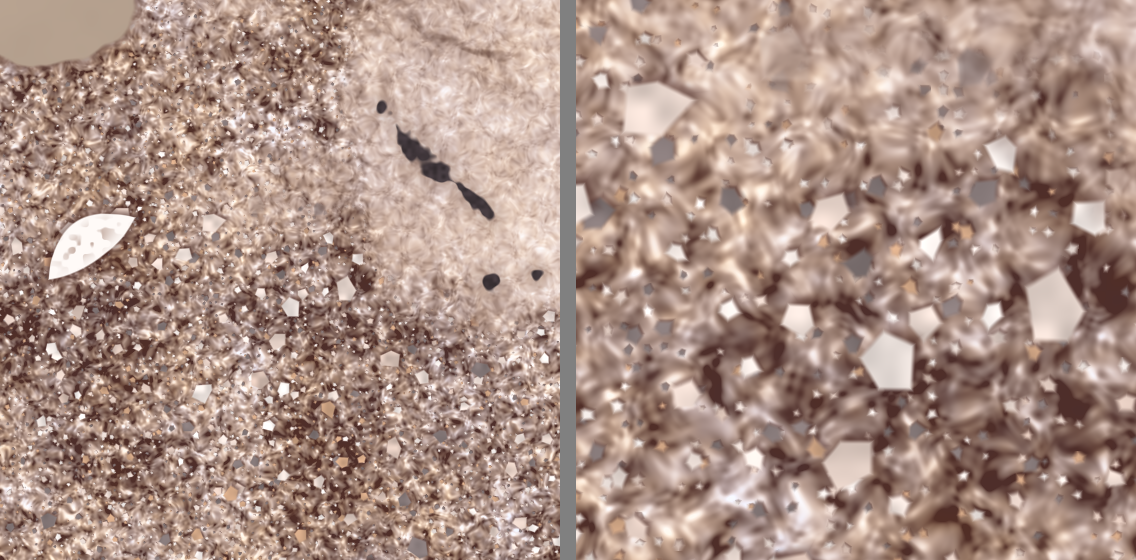
Left, the full canvas; right, a detail of the centre.
This texture is drawn by a three.js fragment shader. Its source:

```glsl
// Stony brown earth beside a bank of pale sand, seen from above, with a puddle,
// a white slab and a dark crack. Layered value noise sets a soil tone that a
// colour ramp turns into earth; angular stones come from jittered grid cells.

varying vec2 vUv;

const vec3 UMBER = vec3(0.31, 0.18, 0.16);
const vec3 BROWN = vec3(0.46, 0.34, 0.30);
const vec3 EARTH = vec3(0.58, 0.47, 0.42);
const vec3 CLAY  = vec3(0.71, 0.60, 0.55);
const vec3 SAND  = vec3(0.85, 0.75, 0.70);
const vec3 CREAM = vec3(0.96, 0.89, 0.85);
const vec3 CHALK = vec3(1.00, 0.98, 0.97);
const vec3 OCHRE = vec3(0.83, 0.66, 0.53);
const vec3 SLATE = vec3(0.52, 0.47, 0.47);
const vec3 WATER = vec3(0.70, 0.62, 0.55);
const vec3 PITCH = vec3(0.20, 0.17, 0.19);
const float SOIL_TONE = 2.3;     // ramp position, 0 = umber, 5 = cream
const float SAND_TONE = 4.05;
const float SOIL_GRAIN = 7.5;    // grain contrast in ramp steps
const float SAND_GRAIN = 2.6;
const float EDGE = 0.002;        // softness of outlines
const int STONE_LAYERS = 4;

float hash(vec2 p) {
  vec3 q = fract(vec3(p.xyx) * 0.1031);
  q += dot(q, q.yzx + 33.33);
  return fract((q.x + q.y) * q.z);
}

float noise(vec2 p) {
  vec2 i = floor(p), f = fract(p);
  f = f * f * (3.0 - 2.0 * f);
  return mix(mix(hash(i), hash(i + vec2(1, 0)), f.x),
             mix(hash(i + vec2(0, 1)), hash(i + vec2(1, 1)), f.x), f.y);
}

float fbm(vec2 p) {
  float sum = 0.0, amp = 0.533;
  for (int i = 0; i < 4; i++) {
    sum += amp * noise(p);
    p = mat2(1.6, 1.2, -1.2, 1.6) * p + 7.3;
    amp *= 0.5;
  }
  return sum;
}

mat2 turn(float a) { return mat2(cos(a), sin(a), -sin(a), cos(a)); }

float inside(float d, float soft) { return 1.0 - smoothstep(-soft, soft, d); }

float blob(vec2 p, vec2 centre, vec2 size) {
  vec2 q = (p - centre) / size;
  return exp(-dot(q, q));
}

vec3 earthRamp(float t) {
  vec3 c = mix(UMBER, BROWN, clamp(t, 0.0, 1.0));
  c = mix(c, EARTH, clamp(t - 1.0, 0.0, 1.0));
  c = mix(c, CLAY, clamp(t - 2.0, 0.0, 1.0));
  c = mix(c, SAND, clamp(t - 3.0, 0.0, 1.0));
  c = mix(c, CREAM, clamp(t - 4.0, 0.0, 1.0));
  return mix(c, CHALK, clamp(t - 5.0, 0.0, 1.0));
}

// Angular stones, one per grid cell at most, with a shadow on the upper right.
vec3 addStones(vec3 ground, vec2 p, float freq, float chance, float cover) {
  mat2 tilt = turn(freq);
  vec2 g = tilt * p * freq + 40.0, id = floor(g);
  float size = mix(0.11, 0.25, pow(hash(id + 3.1), 1.5));
  vec2 jitter = vec2(hash(id + 11.7), hash(id + 23.9)) - 0.5;
  vec2 q = g - id - 0.5 - 0.32 * jitter;
  vec2 lift = tilt * vec2(0.05, 0.07);
  mat2 spin = turn(6.283 * hash(id + 31.3));
  float d = -1.0, shade = -1.0;
  for (int k = 0; k < 5; k++) {
    float a = 1.2566 * float(k) + 0.7 * hash(id + float(k) * 5.3);
    vec2 side = spin * vec2(cos(a), sin(a)) * (0.85 + 0.5 * hash(id + float(k) * 9.1));
    d = max(d, dot(q, side));
    shade = max(shade, dot(q - lift, side));
  }
  float present = step(hash(id + 47.0), chance) * cover;
  float kind = hash(id + 53.0);
  vec3 tint = mix(SAND, CHALK, hash(id + 61.0));
  tint = mix(tint, OCHRE, step(0.62, kind));
  tint = mix(tint, SLATE, step(0.78, kind));
  tint *= 0.86 + 0.26 * noise(p * 75.0) - 0.5 * dot(q, lift);
  ground = mix(ground, UMBER, 0.55 * present * inside(shade - size, 0.07));
  return mix(ground, tint, present * inside(d - size, EDGE * freq));
}

void main() {
  vec2 p = vUv;
  vec2 wobble = vec2(fbm(p * 7.0), fbm(p * 7.0 + 19.0)) - 0.5;
  vec2 w = p + 0.2 * wobble;

  // Sand bank and its paler lobes
  float bank = 1.0 - smoothstep(0.34, 0.48, length(w - vec2(1.03, 0.80)));
  float lobes = 0.75 * blob(w, vec2(0.60, 0.66), vec2(0.23, 0.09))
              + 0.85 * blob(w, vec2(0.43, 0.97), vec2(0.11, 0.05));
  float sand = clamp(max(bank, lobes), 0.0, 1.0);

  // Soil tone: broad patches, damp hollows, raked streaks and grit
  float tone = mix(SOIL_TONE, SAND_TONE, sand);
  tone += mix(3.8, 1.8, sand) * (fbm(p * 5.0 + 3.0) - 0.5);
  tone -= 0.9 * blob(w, vec2(0.30, 0.19), vec2(0.24, 0.06));
  tone -= 0.9 * blob(w, vec2(0.20, 0.57), vec2(0.13, 0.09));
  tone -= 0.7 * blob(w, vec2(0.66, 0.44), vec2(0.25, 0.05));
  float streaks = noise(vec2(p.x * 85.0 + p.y * 14.0, p.y * 13.0)) - 0.5;
  tone += 2.4 * streaks * blob(p, vec2(0.60, 0.81), vec2(0.16, 0.09));
  float ruts = smoothstep(0.6, 0.9, noise(vec2(w.x * 7.0, w.y * 26.0 + w.x * 8.0)));
  tone -= 1.6 * ruts * blob(p, vec2(0.88, 0.93), vec2(0.25, 0.13));
  vec2 g = p + 0.012 * (vec2(noise(p * 45.0), noise(p * 45.0 + 9.0)) - 0.5);
  float grain = 0.32 * noise(g * 62.0) + 0.40 * noise(turn(0.6) * g * 112.0)
              + 0.28 * noise(turn(1.1) * g * 205.0) - 0.5;
  tone += mix(SOIL_GRAIN, SAND_GRAIN, sand) * (grain + 1.2 * grain * abs(grain));
  vec3 color = earthRamp(tone);
  float warmth = fbm(p * 9.0 + 31.0) + 0.6 * noise(p * 90.0) - 0.8;
  color *= 1.0 + vec3(0.07, 0.0, -0.16) * warmth * (1.0 - 0.6 * sand);

  // Stones, from large and few to small and many
  float puddle = length((p + 0.07 * wobble - vec2(0.10, 1.02)) / vec2(0.15, 0.14)) - 1.0;
  float cover = (1.0 - smoothstep(0.25, 0.75, sand)) * smoothstep(0.1, 0.3, puddle);
  float freq = 88.0;
  for (int i = 0; i < STONE_LAYERS; i++) {
    float thin = i < 2 ? 1.0 : 1.0 - smoothstep(0.62, 0.75, p.y);
    color = addStones(color, p, freq, 0.34, cover * thin);
    freq *= 0.55;
  }

  // Puddle with a dark wet rim
  color = mix(color, BROWN, 0.65 * inside(puddle - 0.08, 0.10));
  color = mix(color, WATER * (0.97 + 0.08 * fbm(p * 6.0)), inside(puddle, 0.03));

  // White slab: a lens along a slanted axis, with grey smudges
  vec2 s = turn(-0.62) * (p - vec2(0.163, 0.557)) + 0.012 * wobble;
  float arch = 1.0 - s.x * s.x / 0.009;
  float slab = max(s.y - 0.055 * arch, -s.y - 0.022 * arch);
  color = mix(color, UMBER, 0.6 * inside(slab - 0.008, 0.014));
  float smudge = smoothstep(0.5, 0.75, noise(p * 85.0)) * blob(s, vec2(0.0, 0.015), vec2(0.05, 0.02));
  color = mix(color, mix(CHALK, CLAY, smudge), inside(slab, EDGE));

  // Broken dark crack in the sand and two pits below it
  vec2 start = vec2(0.69, 0.80), run = vec2(0.18, -0.19);
  float along = clamp(dot(p - start, run) / dot(run, run), 0.0, 1.0);
  float crack = length(p - start - run * along + 0.05 * wobble);
  crack -= 0.021 * noise(vec2(along * 9.0, 4.0)) + 0.008 * noise(p * 90.0) - 0.006;
  float pits = min(length(p - vec2(0.875, 0.495)) - 0.016, length(p - vec2(0.958, 0.51)) - 0.008);
  crack = min(crack, pits + 0.012 * (noise(p * 70.0) - 0.5));
  color = mix(color, EARTH, 0.45 * inside(crack - 0.012, 0.022));
  color = mix(color, PITCH * (0.8 + 0.5 * noise(p * 130.0)), 0.93 * inside(crack, 1.5 * EDGE));

  gl_FragColor = vec4(color, 1.0);
}
```
